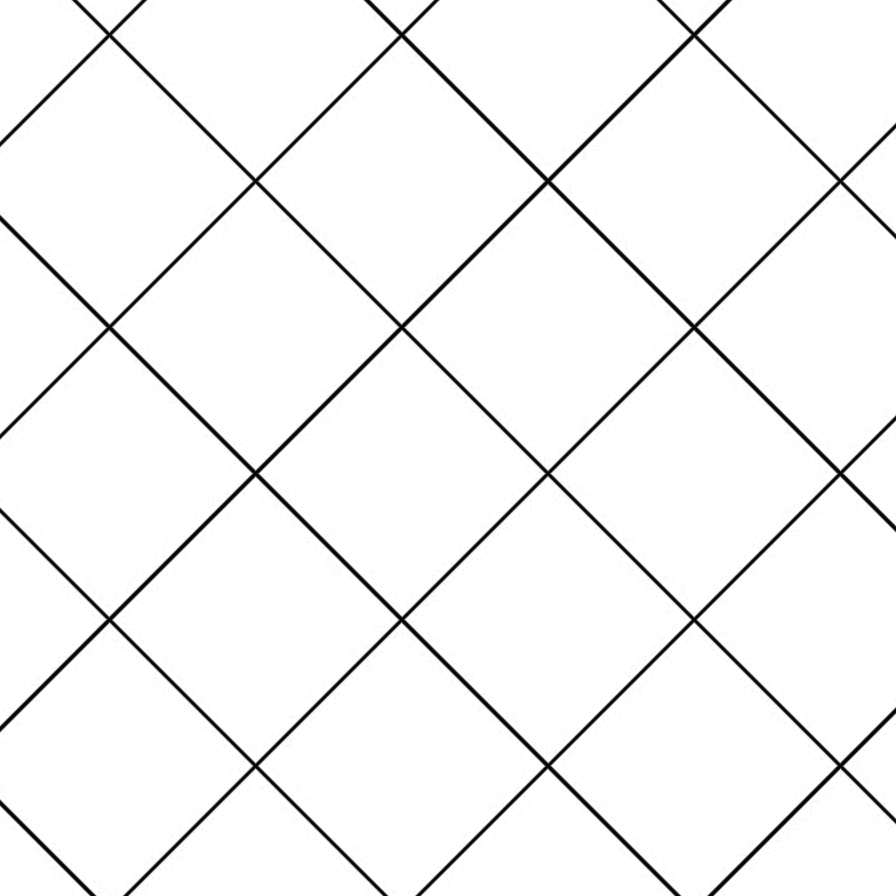
Give the GLSL for this pattern, as a Shadertoy shader.

```glsl
// Diagonal lattice of thin black lines on white, forming square diamonds.
// Two line families come from rotated coordinates repeated at a fixed period;
// some lines are slightly heavier, and faint grain clings to the strokes.

const float PERIOD = 0.3263;              // node spacing across and down
const vec2  NODE = vec2(0.1222, 0.9609);  // one crossing of the lattice
const float THIN = 0.0040;                // full line widths
const float BOLD = 0.0047;
const vec3  PAPER = vec3(1.0);
const vec3  INK = vec3(0.02);

float hash(vec2 p) {
    vec3 q = fract(vec3(p.xyx) * 0.1031);
    q += dot(q, q.yzx + 33.33);
    return fract((q.x + q.y) * q.z);
}

// Distance to the nearest line of a diagonal family
float lineDistance(float t, float period) {
    return abs(t - period * round(t / period)) * inversesqrt(2.0);
}

// Width of the nearest line: the last of every group is bold
float lineWidth(float t, float period, float group) {
    float place = mod(round(t / period) + 0.5, group);
    return mix(THIN, BOLD, step(group - 1.0, place));
}

float stroke(float dist, float width, float softness) {
    return smoothstep(-softness, softness, 0.5 * width - dist);
}

// Pale blocky specks that fade away from the lines
float grain(vec2 p, float dist) {
    float speck = smoothstep(0.65, 1.0, hash(floor(p * 384.0) + 17.0));
    return 0.025 * speck * (1.0 - smoothstep(0.006, 0.024, dist));
}

void mainImage(out vec4 fragColor, in vec2 fragCoord) {
    vec2 uv = fragCoord / iResolution.y;
    float softness = max(0.8 / iResolution.y, 0.0014);

    // Falling lines hold x + y constant, rising lines hold x - y constant
    vec2 p = uv - NODE;
    float falling = p.x + p.y;
    float rising = p.x - p.y;
    float fallDist = lineDistance(falling, PERIOD);
    float riseDist = lineDistance(rising, PERIOD);

    float ink = max(
        stroke(fallDist, lineWidth(falling, PERIOD, 2.0), softness),
        stroke(riseDist, lineWidth(rising, PERIOD, 3.0), softness));

    // Grain first, then ink on top
    vec3 color = PAPER - grain(uv, min(fallDist, riseDist));
    color = mix(color, INK, ink);
    fragColor = vec4(color, 1.0);
}
```
